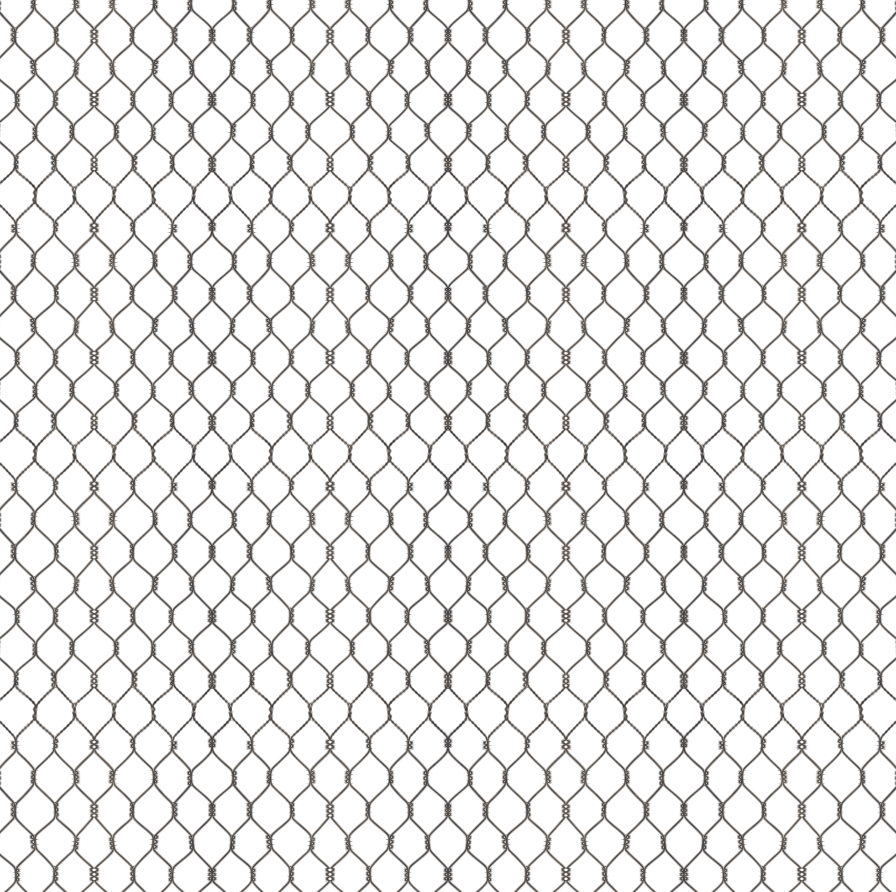
Reproduce this pattern procedurally as a WebGL 1 fragment shader.

```glsl
precision highp float;

uniform vec2 u_resolution;

const float PI = 3.14159265;
const vec2 REPEATS = vec2(22.79, 27.63);   // twists across, rows down
const float FIRST_ROW = 1.08;              // rows from the top edge to row 0
const float ROW_HEIGHT = 0.8225;           // in column widths
const vec2 TILE = vec2(3.0, 8.0);          // mirrored half tile, in columns and rows
const float TWIST_HALF = 0.22;             // half length of a twist, in rows
const float BEND = 0.07;                   // rounding where strands part
const float WIRE_RADIUS = 0.024;
const float SOFTNESS = 0.03;
const float COIL_DEPTH = 0.078;            // how far a coil bulges sideways
const float SLACK = 0.022;                 // hand-bent irregularity
const float PLAIN_ROW = 5.0;               // loosely wound, rough row
const float SHORT_ROW = 6.0;               // row of short knots
const vec3 PAPER = vec3(1.0);
const vec3 DARK_WIRE = vec3(0.21, 0.20, 0.20);
const vec3 WORN_WIRE = vec3(0.35, 0.32, 0.29);

float hash(vec2 p) {
  return fract(sin(dot(p, vec2(41.3, 289.1))) * 4375.85);
}

// Mirror across columns and repeat down the rows.
vec2 foldTile(vec2 p) {
  float x = abs(mod(p.x + TILE.x, 2.0 * TILE.x) - TILE.x);
  float y = mod(p.y + 0.5, TILE.y) - 0.5;
  return vec2(x, y);
}

// Layered sines that keep the mirror axes and the tile seams closed.
vec2 slack(vec2 p) {
  float a = p.x * PI / TILE.x;
  float b = p.y * 2.0 * PI / TILE.y;
  float dx = sin(a * 2.0) * sin(b * 2.0 + 0.7) + sin(a * 3.0) * sin(b * 5.0 + 2.1);
  float dy = cos(a * 2.0) * sin(b * 3.0 + 1.3) + 1.5 * sin(b + 4.0);
  return SLACK * vec2(dx, dy);
}

// Fine kinks in the strands beside the plain row.
float roughness(vec2 p) {
  float d = p.y - PLAIN_ROW;
  return 0.012 * exp(-d * d) * sin(p.x * 47.0) * sin(p.y * 31.0);
}

// Sideways opening of a strand and its slope, by distance from the twist centre.
vec2 strandCurve(float t) {
  float s = t - TWIST_HALF;
  float end = 0.5 - TWIST_HALF;
  float k = 0.25 / (end + sqrt(end * end + BEND * BEND));
  float root = sqrt(s * s + BEND * BEND);
  return vec2(k * (s + root), k * (1.0 + s / root) / ROW_HEIGHT);
}

float wireDistance(vec2 p) {
  float row = floor(p.y + 0.5);
  float shift = 0.5 * mod(row, 2.0);
  float column = floor(p.x - shift + 0.5) + shift;
  vec2 id = vec2(column, row);
  vec2 local = p - id;

  // Winding of this twist.
  float plain = 1.0 - step(0.5, abs(row - PLAIN_ROW));
  float brief = 1.0 - step(0.5, abs(row - SHORT_ROW));
  float reach = TWIST_HALF * mix(0.85, 1.15, hash(id + 3.0)) * (1.0 - 0.4 * brief);
  float depth = COIL_DEPTH * mix(0.75, 1.1, hash(id + 7.0)) * (1.0 - 0.5 * plain);
  float coils = mix(3.0, 2.0, max(brief, plain));
  float side = hash(id) < 0.5 ? -1.0 : 1.0;
  if (column < 0.25) side = 1.0;
  if (column > TILE.x - 0.25) side = -1.0;

  float along = local.y - 0.08 * (hash(id + 11.0) - 0.5);
  float phase = 0.5 * PI * coils * (along / reach + 1.0);
  float inside = 1.0 - smoothstep(reach * 0.9, reach, abs(along));
  float bulge = depth * abs(sin(phase));
  float coilSlope = depth * cos(phase) * 0.5 * PI * coils / (reach * ROW_HEIGHT);

  // The end axis has an open chain of loops, other twists a solid core.
  float open = step(TILE.x - 0.25, column) * inside;
  vec2 curve = strandCurve(abs(local.y));
  float opening = curve.x + open * bulge * 0.7;
  float slope = curve.y + open * abs(coilSlope) * 0.5;
  float strand = abs(abs(local.x) - opening) / sqrt(1.0 + slope * slope);

  float coil = abs(local.x * side - bulge) / sqrt(1.0 + coilSlope * coilSlope);
  coil = max(coil, (abs(along) - reach) * ROW_HEIGHT + WIRE_RADIUS);
  return min(strand, coil);
}

void main() {
  vec2 uv = gl_FragCoord.xy / u_resolution;
  vec2 grid = vec2((uv.x - 0.5) * REPEATS.x, (1.0 - uv.y) * REPEATS.y - FIRST_ROW);
  vec2 tile = foldTile(grid);
  vec2 bent = foldTile(tile + slack(tile));

  float d = wireDistance(bent) + roughness(bent) - WIRE_RADIUS;
  float soft = max(SOFTNESS, 0.9 * REPEATS.x / u_resolution.x);
  float cover = 1.0 - smoothstep(-soft, soft, d);

  // Uneven patina, darker towards the first mirror axis.
  float patina = 0.5 + 0.25 * sin(tile.x * 9.0 + tile.y * 5.0) + 0.2 * sin(tile.y * 13.0 - tile.x * 4.0);
  float worn = clamp(patina * 0.7 + 0.12 * tile.x, 0.0, 1.0);
  vec3 wire = mix(DARK_WIRE, WORN_WIRE, worn);

  gl_FragColor = vec4(mix(PAPER, wire, cover), 1.0);
}
```
